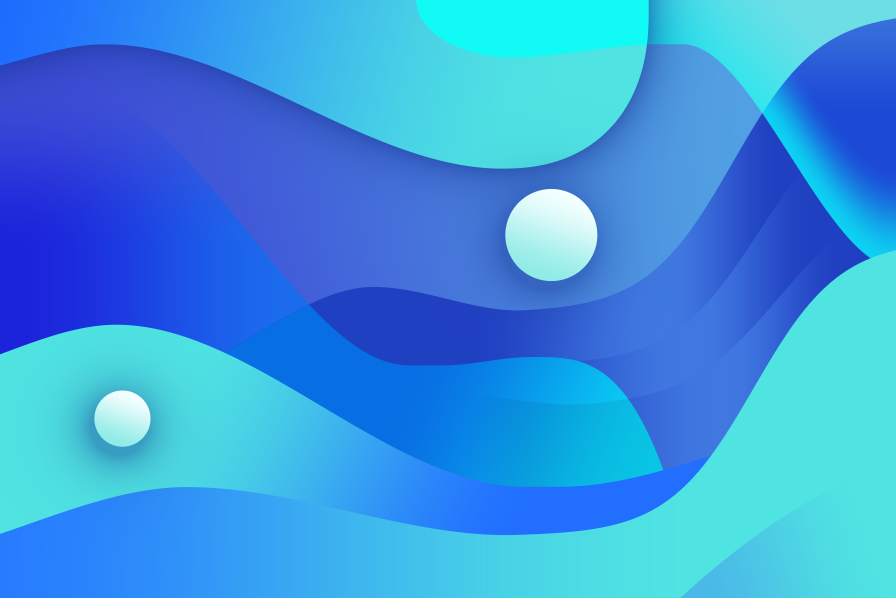
A Shadertoy shader for this background:

```glsl
// Layered blue and cyan waves with soft shadows and two pale discs.
#define CYAN vec3(0.05, 0.92, 0.95)
#define TEAL vec3(0.31, 0.89, 0.885)
#define AZURE vec3(0.13, 0.43, 1.0)
#define NAVY vec3(0.125, 0.25, 0.76)
#define OCEAN vec3(0.03, 0.43, 0.89)
#define SHADOW_COLOR vec3(0.08, 0.2, 0.58)
#define SHADOW_SIZE 0.035
#define SHADOW_STRENGTH 0.5

// Soft step with long tails.
float rise(float x, float center, float width) {
    return 0.5 + 0.5 * tanh((x - center) / width);
}

// Signed distance estimate, in canvas heights.
float toDistance(float f) {
    return f / max(length(vec2(dFdx(f), dFdy(f))), 1e-6) / iResolution.y;
}

// Antialiased coverage where f is positive.
float fill(float f) {
    return clamp(0.5 + toDistance(f) * iResolution.y, 0.0, 1.0);
}

float shadow(float distanceOutside) {
    return SHADOW_STRENGTH * exp(-max(distanceOutside, 0.0) / SHADOW_SIZE);
}

// Wave outlines: height as a function of x.
float ridgeLine(float x) {
    return 0.363 + 0.157 * smoothstep(0.234, 0.625, x)
        - 0.043 * smoothstep(0.625, 0.879, x) + 0.504 * rise(x, 1.227, 0.146);
}

float middleLine(float x) {
    return 0.389 + 0.445 * rise(x, 1.27, 0.146);
}

float lowerLine(float x) {
    return 0.339 - 0.021 * smoothstep(0.77, 0.98, x) + 0.371 * rise(x, 1.305, 0.16);
}

float floorLine(float x) {
    return 0.0625 + 0.123 * smoothstep(-0.215, 0.3125, x)
        - 0.082 * smoothstep(0.3125, 0.859, x) + 0.496 * rise(x, 1.262, 0.145);
}

float hillLine(float x) {
    return 0.365 + 0.092 * smoothstep(-0.176, 0.195, x)
        - 0.271 * smoothstep(0.195, 0.879, x) + 0.117 * smoothstep(0.9375, 1.484, x);
}

float swellLine(float x) {
    return 0.834 - 0.445 * smoothstep(0.146, 0.684, x) + 0.014 * smoothstep(0.742, 0.889, x)
        - 0.1875 * pow(max(x - 0.889, 0.0) / 0.221, 3.2);
}

// Hanging canopy: a wave on the left, a rounded end on the right.
float canopy(vec2 p) {
    float wave = 0.871 + 0.055 * smoothstep(-0.117, 0.176, p.x)
        - 0.208 * smoothstep(0.176, 0.84, p.x);
    vec2 q = max(vec2(p.x - 0.84, 0.98 - p.y) / vec2(0.246, 0.262), 1e-4);
    float roundEnd = 0.262 * (1.0 - pow(pow(q.x, 2.3) + pow(q.y, 2.3), 1.0 / 2.3));
    return p.x < 0.84 ? p.y - wave : roundEnd;
}

// Band tint: dark at both ends, lighter in the middle.
vec3 bandColor(float x, float shift) {
    float light = smoothstep(0.78, 1.1, x - shift) * (1.0 - smoothstep(1.12, 1.31, x - shift));
    return mix(NAVY, vec3(0.25, 0.47, 0.88), light);
}

vec3 addDisc(vec3 color, vec2 p, vec2 center, float radius) {
    vec2 q = p - center;
    float drop = length(q + vec2(0.006, 0.014)) - radius;
    color = mix(color, SHADOW_COLOR, 0.8 * shadow(drop));
    float shade = smoothstep(-1.1, 1.1, dot(q, vec2(0.35, 0.94)) / radius);
    vec3 face = mix(vec3(0.56, 0.92, 0.9), vec3(0.96, 1.0, 1.0), shade);
    return mix(color, face, fill(radius - length(q)));
}

void mainImage(out vec4 fragColor, in vec2 fragCoord) {
    vec2 p = fragCoord / iResolution.xy * vec2(1.5, 1.0);
    float x = p.x, y = p.y;

    // Bright sky and the translucent violet veil
    vec3 color = mix(CYAN, vec3(0.43, 0.87, 0.9), smoothstep(1.9, 2.35, x + y));
    float veil = 0.926 - 0.375 * smoothstep(1.143, 1.504, x) - y;
    float inVeil = fill(veil);
    vec3 violet = mix(vec3(0.24, 0.3, 0.84), vec3(0.32, 0.63, 0.89),
        smoothstep(0.1, 1.35, x + 0.3 * (y - 0.6)));
    color = mix(color, violet, inVeil);

    // Deep swell on the left, fading out at its top
    float inSwell = fill(swellLine(x) - y);
    vec3 deep = mix(vec3(0.11, 0.14, 0.86), vec3(0.11, 0.42, 0.93), smoothstep(0.02, 0.5, x));
    color = mix(color, deep, inSwell * (1.0 - smoothstep(0.58, 0.86, y)));

    // Three stacked bands, glowing cyan beyond the veil
    float inRidge = fill(ridgeLine(x) - y);
    float inMiddle = fill(middleLine(x) - y);
    float inLower = fill(lowerLine(x) - y);
    vec3 bands = mix(bandColor(x, 0.0), bandColor(x, 0.05), inMiddle);
    bands = mix(bands, bandColor(x, 0.1), inLower);
    vec3 glow = mix(vec3(0.05, 0.82, 0.95), vec3(0.11, 0.29, 0.84), smoothstep(0.0, 0.17, -veil));
    glow = mix(glow, vec3(0.28, 0.52, 0.87), 0.7 * smoothstep(0.8, 1.0, y) * (1.0 - inMiddle));
    color = mix(color, mix(glow, bands, inVeil), inRidge);

    // Overlap of swell and bands
    float toCyan = smoothstep(0.65, 1.16, x + 0.4 * (0.336 - y));
    vec3 overlap = mix(OCEAN, vec3(0.04, 0.83, 0.96), toCyan);
    overlap *= 1.0 - 0.07 * inLower * smoothstep(0.76, 0.9, x);
    color = mix(color, overlap, inSwell * inRidge);

    // Teal hill, then the floor and its corner
    vec3 hill = mix(TEAL, AZURE, smoothstep(0.22, 0.98, x + 0.5 * (0.258 - y)));
    color = mix(color, hill, fill(hillLine(x) - y));
    vec3 ground = mix(vec3(0.15, 0.48, 1.0), TEAL, smoothstep(-0.1, 1.18, x));
    float t = x - 1.139;
    vec3 corner = mix(vec3(0.29, 0.72, 0.91), TEAL, smoothstep(1.15, 1.5, x + 0.3 * y));
    ground = mix(ground, corner, fill(0.92 * t - 0.78 * t * t - y));
    color = mix(color, ground, fill(floorLine(x) - y));

    // Canopy with its shadow and bright cap
    float top = canopy(p);
    color = mix(color, SHADOW_COLOR, shadow(-toDistance(top)) * step(0.5, y));
    vec3 cloth = mix(vec3(0.11, 0.4, 1.0), TEAL, smoothstep(-0.15, 0.96, x + 0.25 * (0.9 - y)));
    float u = clamp((0.859 - x) / 0.162, 0.0, 1.0);
    float capDepth = 0.096 * sqrt(1.0 - u * u) - 0.021 * smoothstep(0.859, 1.094, x);
    cloth = mix(cloth, vec3(0.07, 0.98, 0.96), fill(y - 1.0 + capDepth));
    color = mix(color, cloth, fill(top));

    // Pale discs
    color = addDisc(color, p, vec2(0.923, 0.607), 0.077);
    color = addDisc(color, p, vec2(0.205, 0.3), 0.047);
    fragColor = vec4(color, 1.0);
}
```
